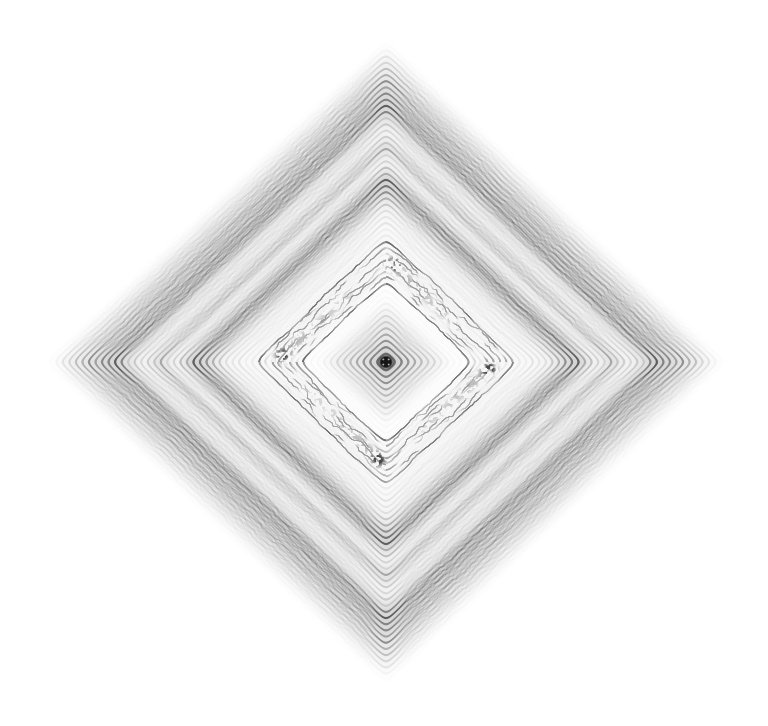
Write a WebGL 1 fragment shader that draws this background.

```glsl
precision highp float;

// Nested diamond orbits in grey ink on white, with a chaotic ring and four clumps.
// A radial ink profile shades the bands; layers of jittered contours
// give the fine threads, which lock together into rings near the axes.

uniform vec2 u_resolution;

const vec2 CENTER = vec2(0.5026, 0.5014);
const float CORNER_ROUNDING = 0.006;
const float OUTER_RADIUS = 0.446;
const float THREAD_SPACING = 0.0085;
const float THREAD_HALF_WIDTH = 0.0007;
const float THREAD_JITTER = 0.012;
const float THREAD_CONTRAST = 0.62;
const float CHAOS_INNER = 0.108;
const float CHAOS_OUTER = 0.165;
const float CHAOS_JITTER = 0.011;
const vec2 CLUMP = vec2(0.0095, 0.1345);
const vec2 ARM_END = vec2(0.092, 0.047);
const vec3 PAPER = vec3(1.0);
const vec3 INK = vec3(0.04);
const int THREAD_LAYERS = 8;
const int FILAMENTS = 8;

float hash(vec2 p) {
  vec3 q = fract(vec3(p.xyx) * 0.1031);
  q += dot(q, q.yzx + 33.33);
  return fract((q.x + q.y) * q.z);
}

float noise(vec2 p) {
  vec2 i = floor(p), f = fract(p);
  f = f * f * (3.0 - 2.0 * f);
  float low = mix(hash(i), hash(i + vec2(1.0, 0.0)), f.x);
  float high = mix(hash(i + vec2(0.0, 1.0)), hash(i + vec2(1.0)), f.x);
  return mix(low, high, f.y);
}

// Jagged displacement along an edge, centred on zero.
float jagged(float along, float seed) {
  float a = along + 4.0;
  return 0.5 * noise(vec2(a * 22.0, seed)) + 0.3 * noise(vec2(a * 65.0, seed + 40.0))
       + 0.2 * noise(vec2(a * 150.0, seed + 80.0)) - 0.5;
}

// Bell with separate widths toward and away from the centre.
float band(float r, float peak, float inward, float outward) {
  float d = (r - peak) / (r < peak ? inward : outward);
  return exp(-d * d);
}

float inkProfile(float r) {
  float ink = 0.34 * band(r, 0.352, 0.022, 0.043)
            + 0.20 * band(r, 0.295, 0.014, 0.013)
            + 0.36 * band(r, 0.248, 0.025, 0.016)
            + 0.08 * smoothstep(0.17, 0.23, r);
  ink += 0.05 * smoothstep(0.10, 0.12, r) * (1.0 - smoothstep(0.17, 0.23, r));
  ink += 0.20 * (1.0 - smoothstep(0.045, 0.092, r)) + 0.02;
  ink += 0.38 * band(r, 0.0, 0.02, 0.023);
  return ink * (1.0 - smoothstep(0.405, OUTER_RADIUS, r));
}

float stroke(float d, float halfWidth, float pixel) {
  return 1.0 - smoothstep(halfWidth, halfWidth + pixel, abs(d));
}

float threads(float r, float along, float seed, float offAxis, float pixel) {
  float total = 0.0;
  for (int i = 0; i < THREAD_LAYERS; i++) {
    float layer = float(i);
    float shift = THREAD_JITTER * jagged(along, seed + layer * 3.0)
                + THREAD_SPACING * layer / float(THREAD_LAYERS);
    float s = (r + shift * offAxis) / THREAD_SPACING;
    float d = (fract(s) - 0.5) * THREAD_SPACING;
    total += stroke(d, THREAD_HALF_WIDTH, pixel) * hash(vec2(floor(s), layer + 7.0));
  }
  return total * 2.6 / float(THREAD_LAYERS);
}

// Wandering lines between the two strong borders of the chaotic ring.
float filaments(float r, float along, float seed, float offAxis, float pixel) {
  float ink = 0.0;
  for (int i = 0; i < FILAMENTS; i++) {
    float k = float(i) / float(FILAMENTS - 1);
    float edge = step(0.99, abs(2.0 * k - 1.0));
    float wander = jagged(along, seed + 200.0 + 5.0 * float(i));
    float path = mix(CHAOS_INNER, CHAOS_OUTER, k)
               + CHAOS_JITTER * wander * mix(1.8, 0.7, edge) * mix(0.25, 1.0, offAxis);
    float breaks = noise(vec2((along + 4.0) * 45.0, seed + 300.0 + float(i)));
    float strength = mix(0.40 * smoothstep(0.2, 0.8, breaks), 0.30 + 0.3 * breaks, edge);
    ink = max(ink, strength * stroke(r - path, 0.0006, pixel));
  }
  return ink;
}

// Four clumps and their clockwise arms, broken into specks.
float clumps(vec2 p) {
  float density = 0.0;
  vec2 arm = ARM_END - CLUMP;
  for (int i = 0; i < 4; i++) {
    vec2 d = p - CLUMP;
    float h = clamp(dot(d, arm) / dot(arm, arm), 0.0, 1.0);
    density += 0.9 * exp(-dot(d, d) / 0.00009);
    vec2 off = d - arm * h;
    density += 0.42 * (1.0 - 0.5 * h) * exp(-dot(off, off) / 0.00005);
    p = vec2(-p.y, p.x);
  }
  float specks = noise((p + 1.0) * 270.0);
  return 0.75 * min(density, 1.0) * smoothstep(0.48, 0.72, specks);
}

void main() {
  vec2 p = gl_FragCoord.xy / u_resolution - CENTER;
  float pixel = 1.2 / min(u_resolution.x, u_resolution.y);
  vec2 a = sqrt(p * p + CORNER_ROUNDING * CORNER_ROUNDING);
  float r = a.x + a.y - CORNER_ROUNDING;
  float along = a.x - a.y;
  float seed = 500.0 + 17.0 * step(0.0, p.x) + 37.0 * step(0.0, p.y);
  float offAxis = smoothstep(0.0, 0.045, min(abs(p.x), abs(p.y)));

  float weave = threads(r, along, seed, offAxis, pixel);
  float ink = inkProfile(r) * mix(1.0, weave, THREAD_CONTRAST);
  ink = max(ink, filaments(r, along, seed, offAxis, pixel));
  ink = max(ink, clumps(p));

  // Dark core with small bright pinholes.
  float core = 1.0 - smoothstep(0.006, 0.011, length(p));
  float pinholes = stroke(length(abs(p) - 0.0035), 0.0004, pixel);
  ink = mix(ink, 0.95 - 0.6 * pinholes, core);

  gl_FragColor = vec4(mix(PAPER, INK, clamp(ink, 0.0, 1.0)), 1.0);
}
```
